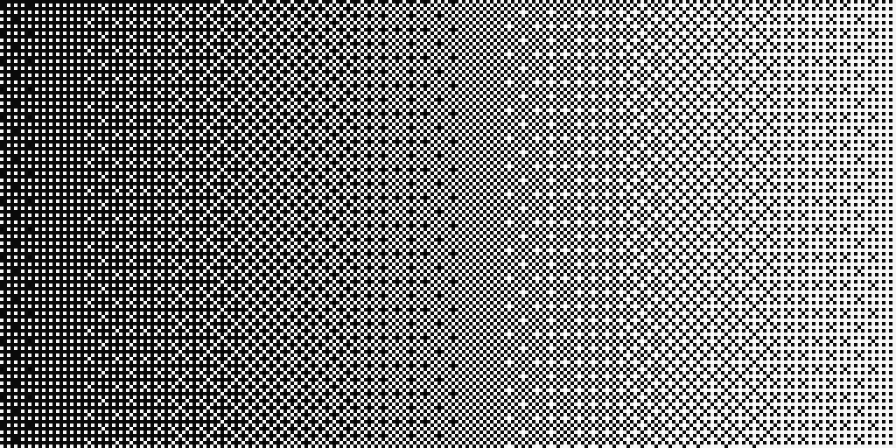
A Shadertoy shader for this background:

```glsl
// Draws a dark-to-light horizontal ramp in two tones with an 8x8 ordered dither.

const vec3 DARK = vec3(0.04);
const vec3 LIGHT = vec3(0.96);
const float ROWS = 128.0;        // dither cells over the canvas height
const float LEFT_LEVEL = 0.215;  // brightness at the left edge
const float RIGHT_LEVEL = 0.745; // brightness at the right edge
const int BAYER_BITS = 3;        // matrix side is 2^bits
const int SAMPLES = 2;           // antialiasing samples per axis

// Bayer threshold in 0..1, interleaving the bits of the cell coordinates
float bayerThreshold(ivec2 cell) {
    int rank = 0;
    for (int i = 0; i < BAYER_BITS; i++) {
        ivec2 bit = (cell >> i) & 1;
        rank = rank * 4 + (((bit.x ^ bit.y) << 1) | bit.y);
    }
    return (float(rank) + 0.5) / float(1 << (2 * BAYER_BITS));
}

// 1 where the cell under this point is lit, 0 elsewhere
float ditheredRamp(vec2 point, float aspect) {
    vec2 cell = floor(point * ROWS);
    float across = (cell.x + 0.5) / (ROWS * aspect);
    float level = mix(LEFT_LEVEL, RIGHT_LEVEL, across);
    return step(bayerThreshold(ivec2(cell)), level);
}

void mainImage(out vec4 fragColor, in vec2 fragCoord) {
    float aspect = iResolution.x / iResolution.y;

    // Average a small grid of samples to smooth the cell edges
    float coverage = 0.0;
    for (int j = 0; j < SAMPLES; j++) {
        for (int i = 0; i < SAMPLES; i++) {
            vec2 offset = (vec2(i, j) + 0.5) / float(SAMPLES) - 0.5;
            coverage += ditheredRamp((fragCoord + offset) / iResolution.y, aspect);
        }
    }
    coverage /= float(SAMPLES * SAMPLES);

    fragColor = vec4(mix(DARK, LIGHT, coverage), 1.0);
}
```
